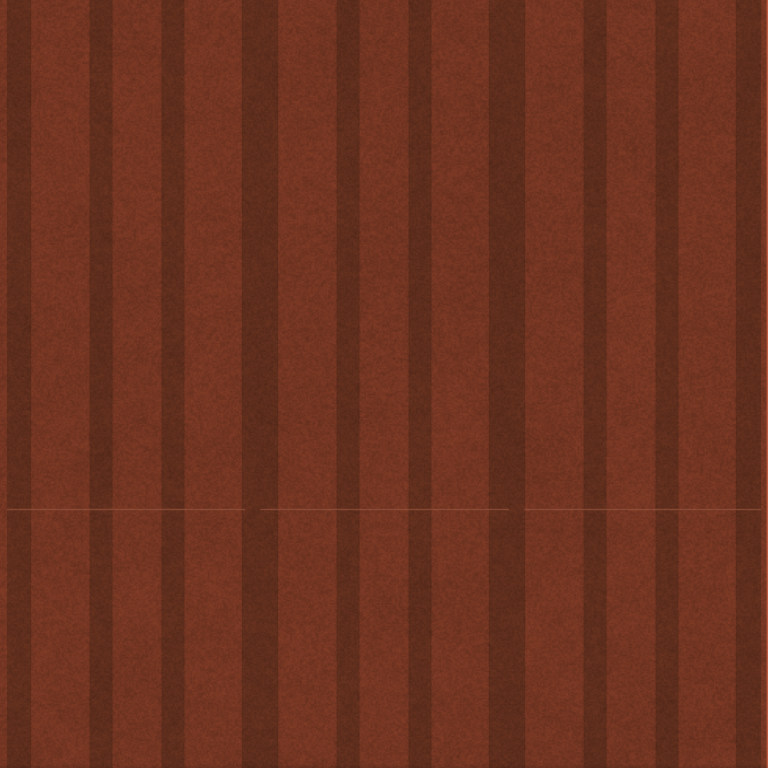
A WebGL 1 fragment shader for this pattern:

```glsl
precision highp float;
uniform vec2 u_resolution;

const vec3 LIGHT_CLOTH = vec3(0.455, 0.209, 0.134);
const vec3 DARK_CLOTH = vec3(0.372, 0.178, 0.112);
const vec3 SEAM_COLOR = vec3(0.58, 0.33, 0.24);
const vec3 BORDER_COLOR = vec3(0.74, 0.36, 0.25);
const float PERIOD = 0.3216;
const float FIRST_WIDE = -0.0065;
const float WIDE_WIDTH = 0.0469;
const float NARROW_WIDTH = 0.0296;
const float SEAM_Y = 0.3366;
const float SEAM_PERIOD = 0.344;

float hash(vec2 p) {
  vec3 q = fract(vec3(p.xyx) * 0.1031);
  q += dot(q, q.yzx + 33.33);
  return fract((q.x + q.y) * q.z);
}

float valueNoise(vec2 p) {
  vec2 cell = floor(p);
  vec2 f = fract(p);
  f = f * f * (3.0 - 2.0 * f);
  float low = mix(hash(cell), hash(cell + vec2(1.0, 0.0)), f.x);
  float high = mix(hash(cell + vec2(0.0, 1.0)), hash(cell + vec2(1.0, 1.0)), f.x);
  return mix(low, high, f.y);
}

// Coverage of the interval that starts at start, with soft edges
float band(float x, float start, float width, float blur) {
  float d = abs(x - start - 0.5 * width) - 0.5 * width;
  return 1.0 - smoothstep(-blur, blur, d);
}

// One wide and two narrow stripes in each period
float stripes(float x, float blur) {
  float t = mod(x - FIRST_WIDE + 0.02, PERIOD) - 0.02;
  float wide = band(t, 0.0, WIDE_WIDTH, blur);
  float narrowA = band(t, 0.1233, NARROW_WIDTH, blur);
  float narrowB = band(t, 0.2170, NARROW_WIDTH, blur);
  return max(wide, max(narrowA, narrowB));
}

// Felt grain from fine specks to soft patches, centred on zero
float feltGrain(vec2 p) {
  float fine = valueNoise(p * vec2(490.0, 510.0)) - 0.5;
  float clump = valueNoise(p * vec2(240.0, 280.0) + 17.0) - 0.5;
  float mottled = valueNoise(p * vec2(80.0, 95.0) + 41.0) - 0.5;
  float patches = valueNoise(p * vec2(22.0, 26.0) + 73.0) - 0.5;
  float clouds = valueNoise(p * vec2(7.0, 9.0) + 97.0) - 0.5;
  return 0.15 * fine + 0.075 * clump + 0.04 * mottled + 0.035 * patches + 0.03 * clouds;
}

void main() {
  vec2 p = gl_FragCoord.xy / u_resolution;
  float pixel = 1.0 / min(u_resolution.x, u_resolution.y);
  float blur = 0.6 * pixel;

  // Striped cloth, with plain strips at both side edges
  float inside = band(p.x, 0.0091, 0.9818, blur);
  float dark = stripes(p.x, blur) * inside;
  vec3 color = mix(LIGHT_CLOTH, DARK_CLOTH, dark);

  // Faint shadow along the stripe edges
  float edge = stripes(p.x, 0.0022) * inside;
  color *= 1.0 - 0.16 * edge * (1.0 - edge);

  color *= 1.0 + feltGrain(p);

  // Hairline seam with short regular breaks
  float t = mod(p.x + 0.0254, SEAM_PERIOD);
  float gap = band(t, 0.0, 0.0202, blur);
  float seam = band(p.y, SEAM_Y - 0.0007, 0.0014, pixel);
  color = mix(color, SEAM_COLOR, 0.8 * seam * (1.0 - gap) * inside);

  // Pale right border and dim lower border
  color = mix(color, BORDER_COLOR, smoothstep(0.9982 - blur, 0.9982 + blur, p.x));
  color *= 1.0 - 0.08 * (1.0 - smoothstep(0.0, 0.006, p.y));

  gl_FragColor = vec4(color, 1.0);
}
```
